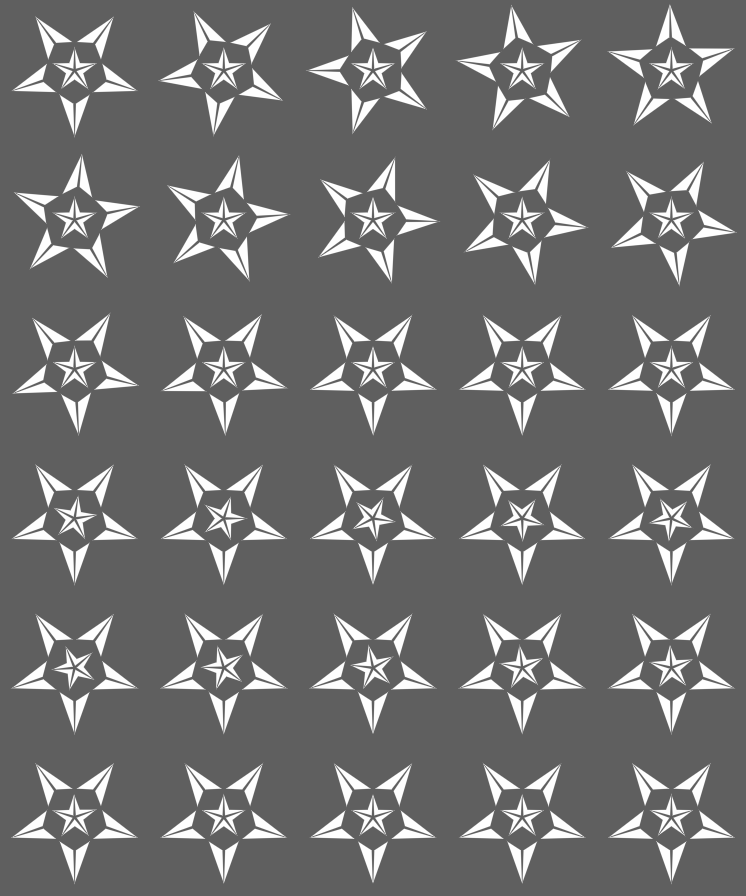
This pattern is drawn by a WebGL 2 fragment shader. Its source:

```glsl
#version 300 es
precision highp float;

#define GRID vec2(5.0, 6.0)
#define CENTER_SHIFT vec2(0.0, 0.028)
#define OUTER_RADIUS 0.437
#define OUTER_CORNER vec2(0.099, 0.164)
#define OUTER_NOTCH 0.222
#define INNER_RADIUS 0.146
#define INNER_VALLEY 0.061
#define GAP 0.009
#define TIP_GAP 0.002
#define TURN_FRAMES 12.5
#define INNER_START 14.0

uniform vec2 u_resolution;
out vec4 fragColor;

const float PI = 3.14159265;
const float SECTOR = 2.0 * PI / 5.0;
const vec3 GROUND = vec3(0.373);
const vec3 WHITE = vec3(0.995);

// Signed distance to the line a-b, positive on its right side
float rightOf(vec2 p, vec2 a, vec2 b) {
    vec2 e = normalize(b - a);
    return dot(p - a, vec2(e.y, -e.x));
}

// Fold the plane into half an arm, its axis along +y; heading is clockwise from up
vec2 foldArm(vec2 p, float heading) {
    float a = atan(p.x, p.y) - heading;
    a = abs(mod(a + 0.5 * SECTOR, SECTOR) - 0.5 * SECTOR);
    return length(p) * vec2(sin(a), cos(a));
}

// Split, notched arm of the large star
float outerShard(vec2 p) {
    vec2 tip = vec2(TIP_GAP, OUTER_RADIUS);
    vec2 notch = vec2(GAP, OUTER_NOTCH);
    float slope = rightOf(p, tip, OUTER_CORNER);
    float base = rightOf(p, OUTER_CORNER, notch);
    float split = rightOf(p, notch, tip);
    // The corners wind clockwise, so the inside lies to the right
    return max(max(-slope, -base), -split);
}

// Small star cut by tapering spokes from its center to its tips
float innerStar(vec2 p) {
    vec2 tip = vec2(TIP_GAP, INNER_RADIUS);
    vec2 valley = INNER_VALLEY * vec2(sin(0.5 * SECTOR), cos(0.5 * SECTOR));
    float slope = rightOf(p, tip, valley);
    float spoke = rightOf(p, vec2(GAP, 0.0), tip);
    return max(-slope, -spoke);
}

// One fifth of a turn that slows to rest
float easedTurn(float step) {
    return SECTOR * sin(0.5 * PI * clamp(step / TURN_FRAMES, 0.0, 1.0));
}

void main() {
    // Cells, numbered row by row from the top left
    vec2 grid = gl_FragCoord.xy / u_resolution * GRID;
    vec2 cell = floor(grid);
    float frame = cell.x + GRID.x * (GRID.y - 1.0 - cell.y);
    vec2 cellSize = u_resolution / GRID;
    vec2 p = (fract(grid) - 0.5) * cellSize / cellSize.y - CENTER_SHIFT;

    // The large star turns first, then the small one
    float outer = outerShard(foldArm(p, PI + easedTurn(frame)));
    float inner = innerStar(foldArm(p, easedTurn(frame - INNER_START)));

    float pixel = 1.0 / cellSize.y;
    float ink = 1.0 - smoothstep(-0.7 * pixel, 0.7 * pixel, min(outer, inner));
    fragColor = vec4(mix(GROUND, WHITE, ink), 1.0);
}
```
